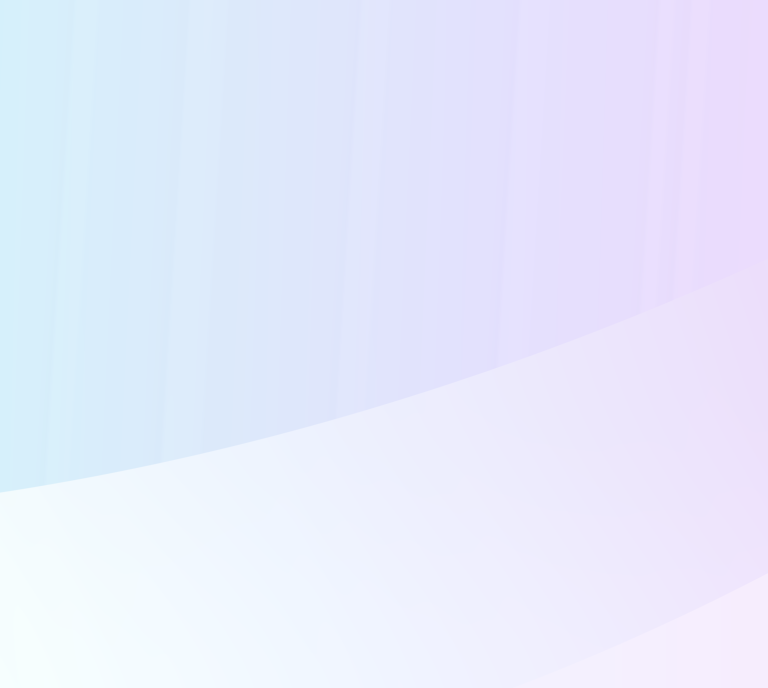
Reproduce this background procedurally as a Shadertoy shader.

```glsl
// Streak list: left edge and width along the slanted axis
const int STREAK_COUNT = 6;
const vec2 STREAKS[STREAK_COUNT] = vec2[](
    vec2(0.098, 0.030), vec2(0.247, 0.050), vec2(0.471, 0.037),
    vec2(0.677, 0.039), vec2(0.859, 0.020), vec2(0.901, 0.023));

float hash(float n) {
    n = fract(n * 0.1031);
    n *= n + 33.33;
    return fract(n * (n + n));
}

float valueNoise(float x) {
    float cell = floor(x);
    return mix(hash(cell), hash(cell + 1.0), smoothstep(0.0, 1.0, x - cell));
}

// Four evenly spaced colour stops
vec3 ramp(vec3 a, vec3 b, vec3 c, vec3 d, float t) {
    float s = clamp(t, 0.0, 1.0) * 3.0;
    vec3 color = mix(a, b, clamp(s, 0.0, 1.0));
    color = mix(color, c, clamp(s - 1.0, 0.0, 1.0));
    return mix(color, d, clamp(s - 2.0, 0.0, 1.0));
}

float parabola(float x, vec3 k) {
    return k.x + x * (k.y + x * k.z);
}

// Coverage of the area under a curve
float below(float y, float curve, float soft) {
    return smoothstep(-soft, soft, curve - y);
}

// Pale band with a thin shadow on its left
float streak(float x, vec2 band, float soft) {
    float d = x - band.x;
    float light = smoothstep(-soft, soft, d)
                * (1.0 - smoothstep(band.y - soft, band.y + soft, d));
    float shade = smoothstep(-0.018, -soft, d) * (1.0 - smoothstep(-soft, soft, d));
    return light - 0.6 * shade;
}

vec3 curtain(vec2 uv) {
    float x = uv.x + 0.055 * (1.0 - uv.y);
    vec3 color = ramp(vec3(0.838, 0.942, 0.984), vec3(0.866, 0.912, 0.982),
                      vec3(0.893, 0.880, 0.994), vec3(0.922, 0.860, 0.990),
                      mix(uv.x, x, 0.5));
    float glow = 0.0;
    for (int i = 0; i < STREAK_COUNT; i++) {
        glow += streak(x, STREAKS[i], 0.003);
    }
    float grain = valueNoise(x * 34.0) - 0.5;
    return color + vec3(1.0, 0.9, 0.4) * (0.007 * glow + 0.003 * grain);
}

vec3 wave(vec2 uv) {
    float t = uv.x + 0.3 * (uv.y - 0.2);
    vec3 color = ramp(vec3(0.950, 0.984, 0.992), vec3(0.930, 0.956, 0.996),
                      vec3(0.926, 0.918, 0.990), vec3(0.926, 0.873, 0.984),
                      t / 1.1);
    float lift = 0.014 * (1.0 - smoothstep(0.0, 0.45, uv.y));
    float grain = 0.003 * (valueNoise(t * 28.0 + 7.0) - 0.5);
    return color + vec3(1.0, 0.8, 0.4) * (lift + grain);
}

vec3 corner(vec2 uv) {
    return mix(vec3(0.955, 0.945, 0.996), vec3(0.966, 0.930, 0.994),
               smoothstep(0.67, 1.0, uv.x));
}

void mainImage(out vec4 fragColor, in vec2 fragCoord) {
    vec2 uv = fragCoord / iResolution.xy;
    float soft = 0.8 / iResolution.y;

    // Layers from back to front
    float upperEdge = parabola(uv.x, vec3(0.284, 0.171, 0.169));
    float lowerEdge = parabola(uv.x, vec3(-0.1756, 0.1045, 0.238));
    vec3 color = curtain(uv);
    color = mix(color, wave(uv), below(uv.y, upperEdge, soft));
    color = mix(color, corner(uv), below(uv.y, lowerEdge, soft));

    fragColor = vec4(clamp(color, 0.0, 1.0), 1.0);
}
```
